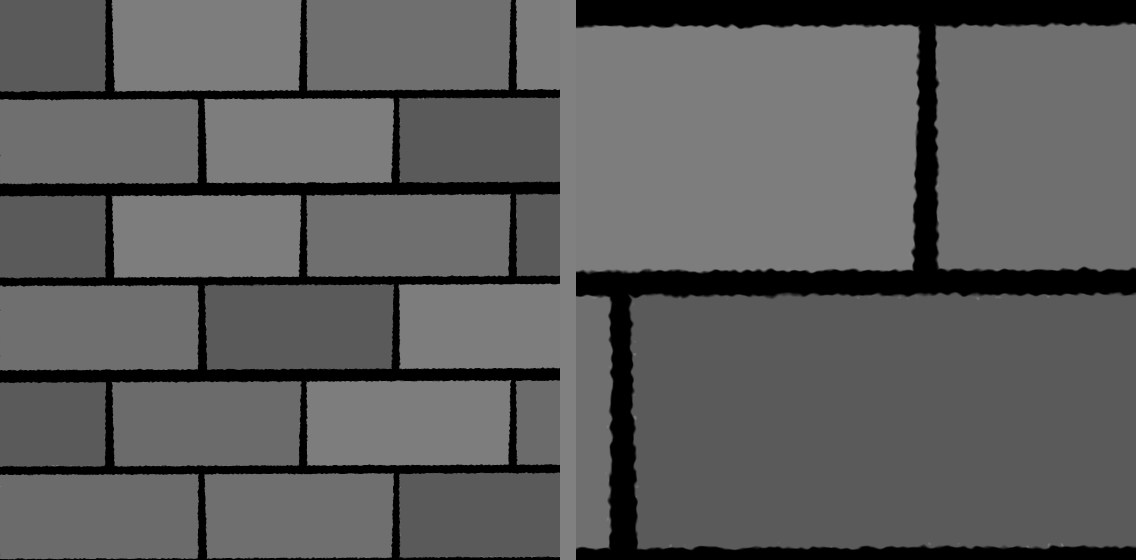
Left: the whole. Right: its middle third, enlarged.
A WebGL 1 fragment shader for this texture:

```glsl
precision highp float;
// Running-bond wall of flat grey bricks with rough, tapering black joints.

uniform vec2 u_resolution;

vec2 gradient(vec2 cell) {
    float angle = 6.2832 * fract(sin(dot(cell, vec2(127.1, 311.7))) * 43758.55);
    return vec2(cos(angle), sin(angle));
}

float gradientNoise(vec2 p) {
    vec2 i = floor(p), f = fract(p);
    vec2 u = f * f * (3.0 - 2.0 * f);
    float a = dot(gradient(i), f);
    float b = dot(gradient(i + vec2(1.0, 0.0)), f - vec2(1.0, 0.0));
    float c = dot(gradient(i + vec2(0.0, 1.0)), f - vec2(0.0, 1.0));
    float d = dot(gradient(i + 1.0), f - 1.0);
    return mix(mix(a, b, u.x), mix(c, d, u.x), u.y);
}

// Greys of the bricks in one course, left to right
vec4 courseTones(float row) {
    if (row < 0.5) return vec4(0.353, 0.490, 0.435, 0.490);
    if (row < 1.5) return vec4(0.435, 0.490, 0.353, 0.435);
    if (row < 2.5) return vec4(0.353, 0.490, 0.435, 0.353);
    if (row < 3.5) return vec4(0.435, 0.353, 0.490, 0.435);
    if (row < 4.5) return vec4(0.353, 0.420, 0.490, 0.420);
    return vec4(0.420, 0.435, 0.353, 0.420);
}

void main() {
    vec2 p = gl_FragCoord.xy / u_resolution;
    p.y = 1.0 - p.y;

    // Courses run downward, tilt slightly, and the third is a little shorter
    float level = p.y + 0.0036 * p.x + 0.0046 * step(0.42, p.y);
    float v = level * 5.9305 - 0.013;
    float row = max(floor(v), 0.0);
    float down = v - row;
    float odd = mod(row, 2.0);

    // Bed joints alternate between thin and thick; none above the first course
    float above = row < 0.5 ? 1.0 : down * 0.1686 - mix(0.0110, 0.0073, odd);
    float below = (1.0 - down) * 0.1686 - mix(0.0073, 0.0110, odd);
    float edge = min(above, below);

    // Upright joints widen downward; odd courses are offset
    float x = p.x - 0.1654 * odd;
    float brick = 0.0;
    for (int k = 0; k < 3; k++) {
        float i = float(k);
        float first = 1.0 - step(0.5, i);
        float centre = 0.1943 + 0.3485 * i + 0.0257 * step(1.5, i);
        centre += mix(-0.0017, 0.0020, first) * down;
        float dx = mod(x - centre + 0.54425, 1.0885) - 0.54425;
        edge = min(edge, abs(dx) - (0.0047 + 0.0008 * first + 0.0028 * down));
        brick += step(centre, x);
    }

    // Ragged outline
    float grain = gradientNoise(p * 210.0);
    edge += 0.0020 * grain + 0.0013 * gradientNoise(p * 75.0 + 17.0);

    vec4 tones = courseTones(row);
    float tone = brick < 0.5 ? tones.x : brick < 1.5 ? tones.y : brick < 2.5 ? tones.z : tones.w;

    // Pale chips along the rim
    float rim = 1.0 - smoothstep(0.0008, 0.0022, abs(edge - 0.0006));
    float chip = smoothstep(0.32, 0.5, gradientNoise(p * 240.0 + 53.0));
    tone = mix(tone, 0.52, 0.7 * rim * chip);

    float soft = max(0.0009, 0.7 / u_resolution.y);
    gl_FragColor = vec4(vec3(tone * smoothstep(-soft, soft, edge)), 1.0);
}
```
